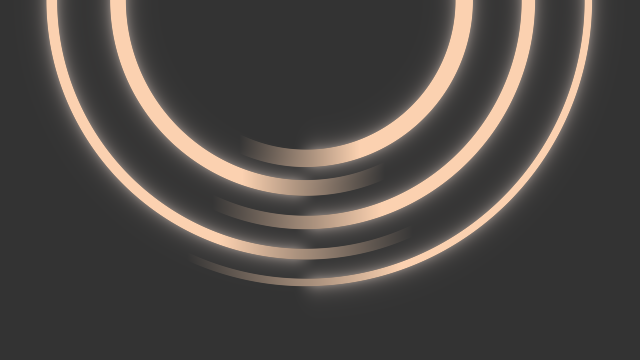
Reproduce this background procedurally as a WebGL 1 fragment shader.

```glsl
precision highp float;

uniform vec2 u_resolution;

const vec3 BACKGROUND = vec3(0.2);
const vec3 PEACH = vec3(0.985, 0.82, 0.69);
const vec3 GLOW = vec3(1.0, 0.92, 0.88);

// Signed distance to a circular band
float bandDistance(vec2 p, float radius, float width) {
    return abs(length(p) - radius) - 0.5 * width;
}

float coverage(float dist, float pixel) {
    return 1.0 - smoothstep(-0.6 * pixel, 0.6 * pixel, dist);
}

// Halo around a band, softly cut where its lit half begins
float haloStrength(float dist, float litX) {
    float falloff = exp(-max(dist, 0.0) / 0.0185);
    return 0.35 * falloff * smoothstep(-0.035, 0.04, litX);
}

// Opacity ramp from the dark tail to the solid part
float tailFade(float litX, float radius) {
    return clamp((litX / radius + 0.42) / 0.76, 0.0, 1.0);
}

// Right and left bands follow two interleaved progressions
float bandRadius(float pair, float side) {
    return side > 0.0 ? 0.4398 + 0.184 * pair - 0.0058 * pair * pair
                      : 0.522 + 0.184 * pair;
}

float bandWidth(float index) {
    return 0.0486 - 0.0041 * index - 0.0007 * index * index;
}

void main() {
    float pixel = 1.0 / u_resolution.y;
    vec2 center = u_resolution * vec2(0.478, 1.0);
    vec2 p = (gl_FragCoord.xy - center) * pixel;

    vec3 color = BACKGROUND;
    float solid = 0.0;

    // Alternate bands open to the right and to the left
    for (int i = 0; i < 5; i++) {
        float index = float(i);
        float pair = floor(0.5 * index);
        float side = 1.0 - 2.0 * (index - 2.0 * pair);
        float radius = bandRadius(pair, side);
        float litX = p.x * side;

        float dist = bandDistance(p, radius, bandWidth(index));
        float mask = coverage(dist, pixel);
        float halo = haloStrength(dist, litX) * (1.0 - mask);

        color = mix(color, GLOW, halo);
        solid = max(solid, mask * tailFade(litX, radius));
    }

    // Bands lie above every halo
    color = mix(color, PEACH, solid);
    gl_FragColor = vec4(color, 1.0);
}
```
